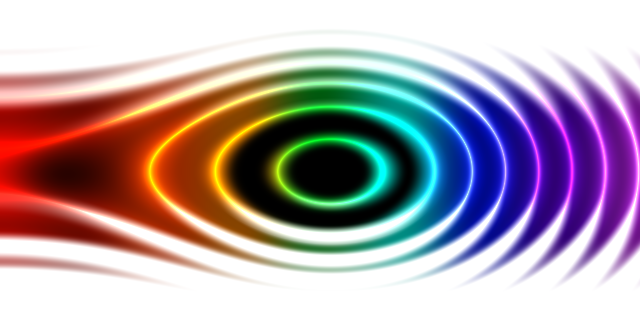
Give the GLSL for this background, as a Shadertoy shader.

```glsl
// Rainbow ripples around a dark glowing eye, fading into white above and below.

#define EYE vec2(1.034, 0.464)
#define FLATTEN 1.6
#define LEFT_REACH 1.07
#define INNER_STEP 0.162
#define OUTER_STEP 0.104
#define LINE_WIDTH 0.006
#define TAU 6.2831853

const vec3 BODY[9] = vec3[9](
    vec3(0.85, 0.03, 0.0), vec3(0.60, 0.05, 0.0), vec3(0.85, 0.20, 0.0),
    vec3(0.75, 0.38, 0.0), vec3(0.0, 0.50, 0.08), vec3(0.0, 0.78, 0.72),
    vec3(0.0, 0.05, 0.78), vec3(0.27, 0.0, 0.65), vec3(0.60, 0.10, 0.75));

const vec3 GLINT[9] = vec3[9](
    vec3(1.0, 0.05, 0.0), vec3(1.0, 0.15, 0.0), vec3(1.0, 0.85, 0.0),
    vec3(0.70, 0.65, 0.0), vec3(0.0, 0.60, 0.10), vec3(0.0, 0.90, 0.95),
    vec3(0.75, 0.85, 1.0), vec3(1.0, 0.20, 0.85), vec3(1.0, 0.80, 1.0));

// Blend along evenly spaced colour stops, x from 0 to 2
vec3 ramp(vec3 stops[9], float x) {
    float s = clamp(x * 4.0, 0.0, 7.999);
    int i = int(s);
    return mix(stops[i], stops[i + 1], smoothstep(0.0, 1.0, fract(s)));
}

// Ripple number: whole values lie on the bright lines
float ripple(vec2 q) {
    float left = max(-q.x, 0.0) / LEFT_REACH;
    q.x /= 1.0 + left * left;
    float r = length(q * vec2(1.0, FLATTEN));
    return max(r / INNER_STEP, r / OUTER_STEP - 1.25);
}

void mainImage(out vec4 fragColor, in vec2 fragCoord) {
    vec2 p = fragCoord / iResolution.xy * vec2(2.0, 1.0);
    vec2 q = p - EYE;
    float n = ripple(q);
    float wave = cos(TAU * n);
    float crest = (0.5 + 0.5 * wave) * smoothstep(0.15, 0.85, n);

    // Coloured bands, black inside the eye
    float falloff = mix(2.5, 1.0, smoothstep(1.0, 1.3, p.x));
    float light = mix(pow(crest, falloff), 0.7 + 0.3 * crest,
                      smoothstep(1.7, 2.5, n));
    vec3 color = ramp(BODY, p.x) * light;

    // White veil, broader over the crests below the eye
    float bump = 0.07 * exp(-pow(q.x / 0.35, 2.0));
    float above = smoothstep(0.14, 0.35, q.y - bump + 0.05 * wave);
    float below = smoothstep(0.12, 0.30, -q.y + 0.08 * wave);
    color = mix(color, vec3(1.0), max(above, below * smoothstep(0.0, 0.12, -q.y)));

    // Thin glowing lines, paler towards the bottom
    float dist = abs(fract(n + 0.5) - 0.5) * 0.11;
    float line = exp(-dist / LINE_WIDTH) * smoothstep(0.3, 0.8, n);
    vec3 glint = mix(ramp(GLINT, p.x), vec3(1.0), smoothstep(0.03, 0.2, -q.y));
    color += glint * line;

    // Dark hollow in the red field
    vec2 hollow = (p - vec2(0.195, 0.455)) / vec2(0.16, 0.09);
    color *= 1.0 - 0.7 * exp(-dot(hollow, hollow));

    fragColor = vec4(clamp(color, 0.0, 1.0), 1.0);
}
```
